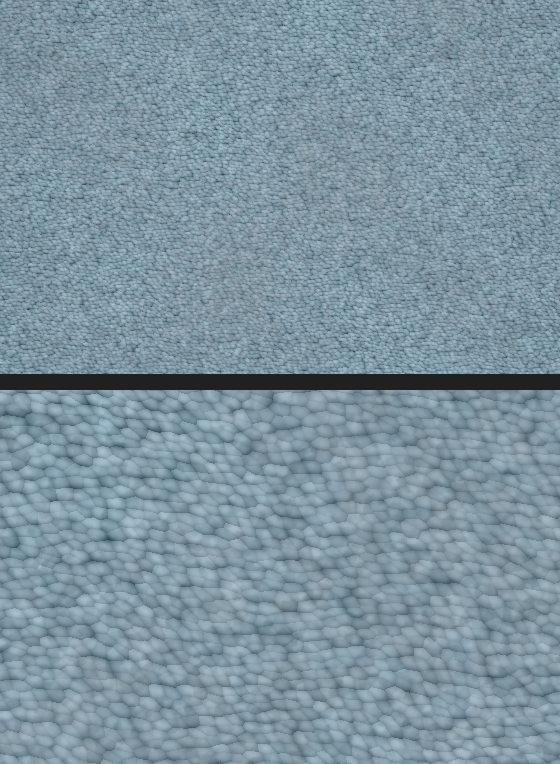
Top: the whole. Bottom: its middle third, enlarged.
A Shadertoy shader for this texture:

```glsl
vec3 hash3(vec2 cell) {
    vec3 q = fract(cell.xyx * vec3(0.1031, 0.1030, 0.0973));
    q += dot(q, q.yxz + 33.33);
    return fract((q.xxy + q.yzz) * q.zyx);
}

// Nearest tuft: squared distance, height within the tuft, random shade
vec3 nearestTuft(vec2 p) {
    vec2 cell = floor(p);
    vec3 nearest = vec3(9.0, 0.0, 0.0);
    for (int j = -1; j <= 1; j++)
    for (int i = -1; i <= 1; i++) {
        vec2 neighbour = cell + vec2(i, j);
        vec3 rnd = hash3(neighbour);
        vec2 offset = p - neighbour - 0.5 - 0.65 * (rnd.xy - 0.5);
        float d2 = dot(offset, offset);
        if (d2 < nearest.x) nearest = vec3(d2, offset.y, rnd.z);
    }
    return nearest;
}

// Softly blended cellular noise for the fuzzy pile
float fuzz(vec2 p) {
    vec2 cell = floor(p);
    float sum = 0.0, total = 0.0;
    for (int j = -1; j <= 1; j++)
    for (int i = -1; i <= 1; i++) {
        vec2 neighbour = cell + vec2(i, j);
        vec3 rnd = hash3(neighbour + 71.0);
        vec2 offset = p - neighbour - rnd.xy;
        float weight = exp(-5.0 * dot(offset, offset));
        sum += weight * rnd.z;
        total += weight;
    }
    return sum / total - 0.5;
}

// Broad uneven patches from layered sines
float patches(vec2 p) {
    return (sin(p.x * 5.1 + 2.0 * sin(p.y * 3.7 + 1.0))
          + sin(p.y * 7.3 - p.x * 4.2 + 1.5 * sin(p.x * 6.1))
          + sin(p.x * 11.0 + p.y * 9.0 + 2.0)) / 3.0;
}

void mainImage(out vec4 fragColor, in vec2 fragCoord) {
    vec2 uv = fragCoord / iResolution.y;
    float aspect = iResolution.x / iResolution.y;
    float wear = patches(uv);

    // Wavering rows of slanted tufts
    vec2 weave = uv + 0.004 * sin(uv.yx * vec2(31.0, 23.0) + 3.0 * sin(uv * 9.0));
    weave *= vec2(76.0, 106.0);
    weave.x += 0.38 * weave.y;
    vec3 tuft = nearestTuft(weave);

    // Domes lit from above, with shaded gaps
    float relief = 0.30 * (0.2 - tuft.x) + 0.09 * tuft.y + 0.08 * (tuft.z - 0.5);
    float shade = relief * (1.0 + 0.2 * wear);
    shade += 0.10 * fuzz(uv * vec2(170.0, 200.0));
    shade += 0.06 * fuzz(uv * vec2(38.0, 48.0) + 9.0);

    // Gentle glow in the lower middle, darker corners
    vec2 fromGlow = uv - vec2(0.5 * aspect, 0.42);
    shade += 0.012 - 0.035 * dot(fromGlow, fromGlow) + 0.008 * wear;

    vec3 cloth = vec3(0.489, 0.582, 0.631) + shade;
    cloth += vec3(-0.010, 0.002, 0.006) * (wear + 2.0 * fuzz(uv * 60.0));
    fragColor = vec4(clamp(cloth, 0.0, 1.0), 1.0);
}
```
